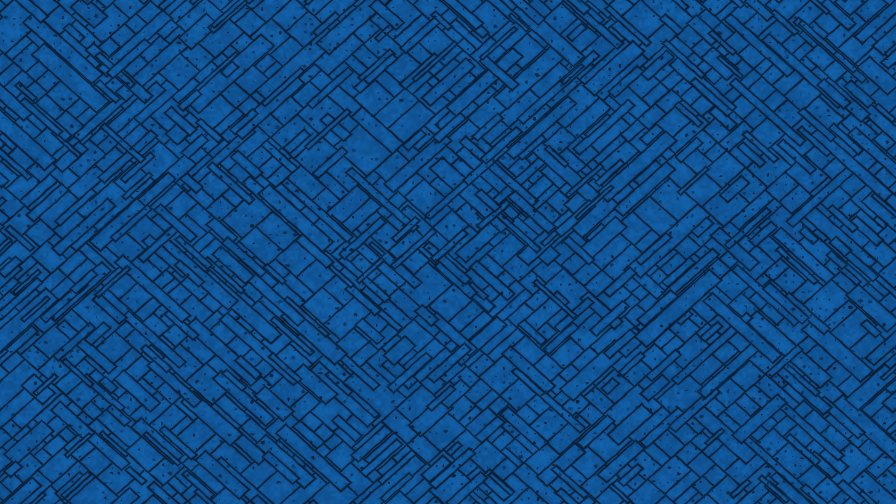
Give the GLSL for this pattern, as a Shadertoy shader.

```glsl
// Blue stone faces cut into diagonal, crossing blocks by thin dark joints.
// Randomly halved tiles form the base; scattered overlapping bars break it up.
// Fine tonal noise and clustered dark pits finish the surface.

#define TILE 0.29          // size of a tile before it is cut
#define CUTS 5             // cuts per tile
#define BAR_CELL 0.098     // spacing of the long bars
#define CHIP_CELL 0.054    // spacing of the short bars
#define JOINT 0.0017       // half width of the joints
#define SOFTNESS 0.0021    // blur of the joint edges
#define FLATTEN 1.12       // leans the diagonals below 45 degrees
#define PIT_CELL 0.0165    // spacing of the pits
#define FACE_LOW vec3(0.057, 0.315, 0.565)
#define FACE_HIGH vec3(0.074, 0.380, 0.665)
#define JOINT_COLOR vec3(0.022, 0.090, 0.160)

float hash(vec2 p) {
    return fract(sin(dot(p, vec2(127.1, 311.7))) * 43758.5);
}

vec2 hash2(vec2 p) {
    return vec2(hash(p), hash(p + 17.3));
}

float noise(vec2 p) {
    vec2 i = floor(p), f = fract(p);
    f = f * f * (3.0 - 2.0 * f);
    return mix(mix(hash(i), hash(i + vec2(1, 0)), f.x),
               mix(hash(i + vec2(0, 1)), hash(i + vec2(1, 1)), f.x), f.y);
}

// Distance to the nearest cut of a staggered, randomly halved tile
float cutTiles(vec2 p) {
    float row = floor(p.y / TILE);
    p.x += TILE * hash(vec2(row, 5.7));
    vec2 seed = floor(p / TILE);
    vec2 low = seed * TILE, high = low + TILE;
    for (int i = 0; i < CUTS; i++) {
        vec2 size = high - low;
        vec2 r = hash2(seed + float(i) * 3.7);
        float at = mix(0.3, 0.7, r.x);
        if (size.x > size.y * mix(0.45, 2.2, r.y)) {
            float x = low.x + size.x * at;
            if (p.x < x) { high.x = x; seed.x += 7.3; } else low.x = x;
        } else {
            float y = low.y + size.y * at;
            if (p.y < y) { high.y = y; seed.y += 9.1; } else low.y = y;
        }
    }
    vec2 edge = min(p - low, high - p);
    return min(edge.x, edge.y);
}

// Lays scattered bars over the joints; a bar hides what lies below it
float layBars(float joint, vec2 p, float cell, float share, float seed) {
    vec2 q = p / cell, id = floor(q);
    for (int j = -1; j <= 1; j++)
    for (int i = -1; i <= 1; i++) {
        vec2 c = id + vec2(i, j);
        if (hash(c + seed) > share) continue;
        vec2 center = c + 0.15 + 0.7 * hash2(c + seed + 3.1);
        vec2 halfSize = mix(vec2(0.3, 0.07), vec2(1.1, 0.19), hash2(c + seed + 8.9));
        // Neighbouring bars tend to share a direction
        float turn = noise(c * cell * 3.5 + 31.0) + 0.3 * (hash(c + seed + 5.3) - 0.5);
        if (turn > 0.5) halfSize = halfSize.yx;
        vec2 e = abs(q - center) - halfSize;
        float box = max(e.x, e.y) * cell;
        joint = box < 0.0 ? -box : min(joint, box);
    }
    return joint;
}

// Coverage of small irregular pits, denser in some regions
float pits(vec2 p, float pixel) {
    vec2 q = p / PIT_CELL, id = floor(q);
    vec2 r = hash2(id + 41.0);
    float present = step(r.x, 0.1 + 0.8 * noise(p * 11.0));
    vec2 d = (q - id - mix(vec2(0.25), vec2(0.75), hash2(id + 63.0))) * PIT_CELL;
    d.x *= mix(0.7, 1.4, hash(id + 77.0));
    float radius = mix(0.0010, 0.0036, r.y * r.y);
    float soft = max(0.0015, 0.6 * pixel);
    float wobble = 0.003 * (noise(p * 400.0) - 0.5);
    float disc = 1.0 - smoothstep(radius - soft, radius + soft, length(d) + wobble);
    return present * disc * mix(0.3, 0.9, hash(id + 91.0));
}

void mainImage(out vec4 fragColor, in vec2 fragCoord) {
    float pixel = 1.0 / iResolution.y;
    vec2 uv = fragCoord * pixel;

    // Diagonal block axes with slightly unsteady edges
    vec2 p = vec2(uv.x + uv.y * FLATTEN, uv.y * FLATTEN - uv.x) * 0.7071;
    p += 0.0014 * (vec2(noise(uv * 90.0), noise(uv * 90.0 + 50.0)) - 0.5);

    // Joints
    float joint = cutTiles(p);
    joint = layBars(joint, p, BAR_CELL, 0.8, 11.0);
    joint = layBars(joint, p, CHIP_CELL, 0.32, 23.0);
    float width = JOINT * mix(0.7, 1.25, noise(uv * 55.0));
    float soft = max(SOFTNESS, 0.7 * pixel);
    float line = 1.0 - smoothstep(width - soft, width + soft, joint);

    // Faces
    float tone = 0.2 * noise(uv * 16.0) + 0.4 * noise(uv * 60.0) + 0.4 * noise(uv * 170.0);
    vec3 color = mix(FACE_LOW, FACE_HIGH, smoothstep(0.2, 0.85, tone));
    color *= 1.0 - 0.1 * exp(-joint * 260.0);

    float dark = max(line * 0.94, pits(uv, pixel));
    fragColor = vec4(mix(color, JOINT_COLOR, dark), 1.0);
}
```
